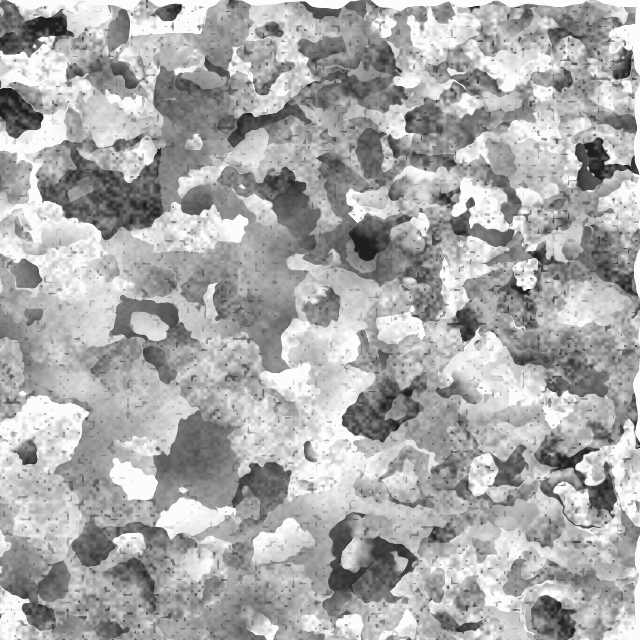
Reproduce this texture procedurally as a Shadertoy shader.

```glsl
// Grey mosaic of overlapping ragged patches, some shaded smoothly and some speckled
float hash(vec2 p) {
    return fract(sin(dot(p, vec2(127.1, 311.7))) * 43758.5453);
}

float noise(vec2 p) {
    vec2 cell = floor(p), f = fract(p);
    f = f * f * (3.0 - 2.0 * f);
    return mix(mix(hash(cell), hash(cell + vec2(1, 0)), f.x),
               mix(hash(cell + vec2(0, 1)), hash(cell + vec2(1, 1)), f.x), f.y);
}

vec2 noise2(vec2 p) {
    return vec2(noise(p), noise(p + 57.0)) - 0.5;
}

// Patches get smaller away from the lower left
float fineness(vec2 uv) {
    return smoothstep(0.2, 0.6, distance(uv, vec2(0.28, 0.38)));
}

// Lays one grid of scattered patches over surface = (tone, roughness)
vec2 addPatches(vec2 surface, vec2 uv, float cells, float density, float seed) {
    vec2 p = uv * cells;
    for (int j = -1; j <= 1; j++)
    for (int i = -1; i <= 1; i++) {
        vec2 id = floor(p) + vec2(i, j);
        vec2 key = id + seed * 37.0;
        vec2 centre = id + vec2(hash(key), hash(key + 11.3));
        if (hash(key + 23.7) > density * mix(0.55, 1.0, fineness(centre / cells))) continue;

        // Rounded outline, slightly wider than tall
        vec2 d = (p - centre) * vec2(0.9, 1.1);
        float radius = mix(0.35, 0.75, hash(key + 31.9));
        float edge = 0.0016 * cells;
        float cover = smoothstep(edge, -edge, length(d) - radius);

        // Some patches fade out along one side
        float angle = 6.2832 * hash(key + 43.1);
        float slope = dot(d, vec2(cos(angle), sin(angle))) / radius;
        float fade = smoothstep(-0.9, 0.5, slope);
        cover *= mix(1.0, fade, step(0.6, hash(key + 53.3)));

        float tone = 0.23 + 0.8 * pow(hash(key + 61.7), 0.72) - 0.1 * slope;
        float rough = mix(0.1, 1.0, hash(key + 71.9));
        surface = mix(surface, vec2(tone, rough), cover);
    }
    return surface;
}

void mainImage(out vec4 fragColor, in vec2 fragCoord) {
    vec2 uv = fragCoord / iResolution.xy;
    float fine = fineness(uv);

    // Ragged outlines come from bending the plane at three scales
    vec2 bent = uv + 0.045 * noise2(uv * 14.0)
                   + 0.022 * noise2(uv * 42.0 + 9.0)
                   + 0.010 * noise2(uv * 110.0 + 5.0);

    // Soft ground, then patches from large to small
    vec2 surface = vec2(0.4 + 0.55 * noise(uv * 7.0), 0.3);
    float cells = 6.0;
    for (int k = 0; k < 5; k++) {
        float density = k < 2 ? 0.8 : mix(0.28, 0.55, fine);
        surface = addPatches(surface, bent, cells, density, float(k) + 1.0);
        cells *= 1.45;
    }

    // Cloudy shading, mottling and grain
    float grain = noise(uv * 190.0);
    float mottle = noise(uv * 75.0 + 31.0);
    float rough = surface.y * mix(0.65, 1.0, fine);
    float tone = surface.x + 0.2 * (noise(uv * 18.0 + 3.0) - 0.5);
    tone += rough * (0.42 * (grain - 0.5) + 0.34 * (mottle - 0.5));

    // Sparse dark specks
    float speck = smoothstep(0.78, 0.9, noise(uv * 170.0 + 77.0));
    tone -= 0.32 * speck * (0.25 + rough) * smoothstep(0.2, 0.7, tone);

    // Uneven white margin along the top and right
    float margin = max(uv.x - 0.997, uv.y - 0.991) + 0.022 * (noise(uv * 40.0) - 0.5);
    tone = mix(tone, 1.0, smoothstep(-0.001, 0.001, margin));

    fragColor = vec4(vec3(clamp(tone, 0.12, 0.99)), 1.0);
}
```
